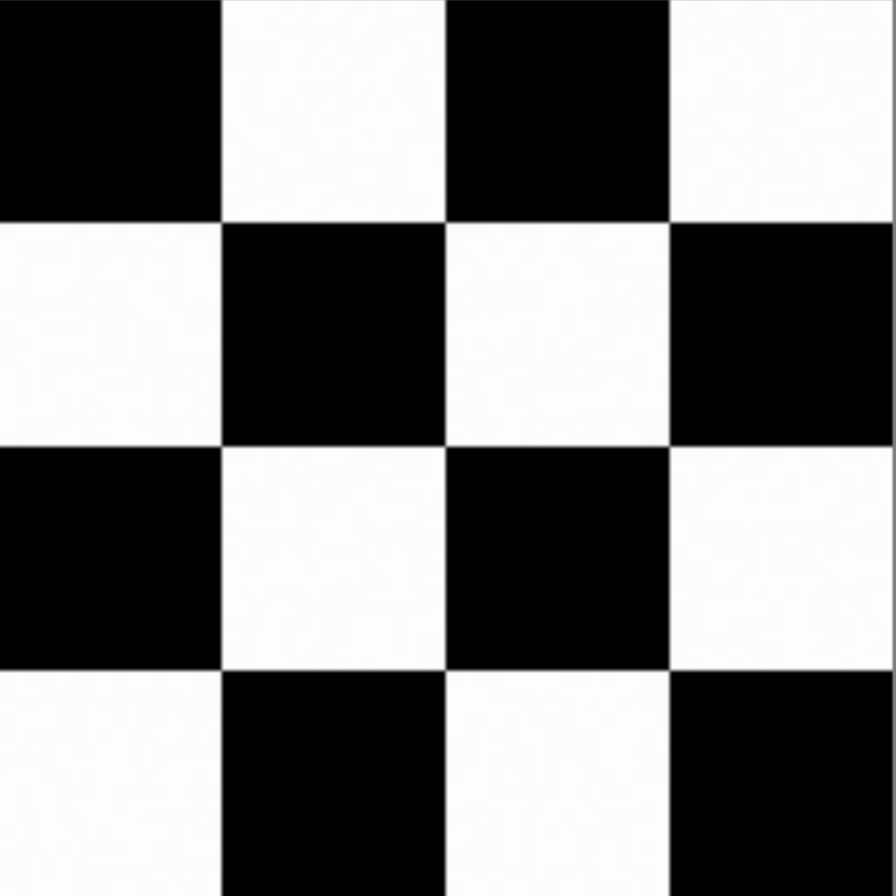
Give the GLSL for this pattern, as a Shadertoy shader.

```glsl
// Sine-free hash, 0 to 1
float hash(vec2 p) {
    vec3 q = fract(p.xyx * vec3(0.1031, 0.1030, 0.0973));
    q += dot(q, q.yzx + 33.33);
    return fract((q.x + q.y) * q.z);
}

// Square wave from -1 to 1 that flips softly at every integer
vec2 softSquareWave(vec2 p, vec2 halfWidth) {
    vec2 border = round(p);
    vec2 side = 2.0 * smoothstep(-halfWidth, halfWidth, p - border) - 1.0;
    return side * (1.0 - 2.0 * mod(border, 2.0));
}

void mainImage(out vec4 fragColor, in vec2 fragCoord) {
    vec2 uv = fragCoord / iResolution.xy;

    // Four tiles each way, slightly off centre; the right rim stays grey
    vec2 inside = clamp(uv, vec2(0.0, 0.006), vec2(0.9974, 1.0));
    vec2 tilePos = (inside - vec2(-0.0026, 0.0015)) * 4.0;

    // Alternating tiles with blurred grey seams
    vec2 seam = max(vec2(0.014), 4.0 / iResolution.xy);
    vec2 wave = softSquareWave(tilePos, seam);
    float white = 0.5 + 0.5 * wave.x * wave.y;

    // Barely visible blotches on the white tiles
    float paper = 0.992 - 0.004 * hash(floor(uv * 64.0));
    fragColor = vec4(vec3(white * paper), 1.0);
}
```
